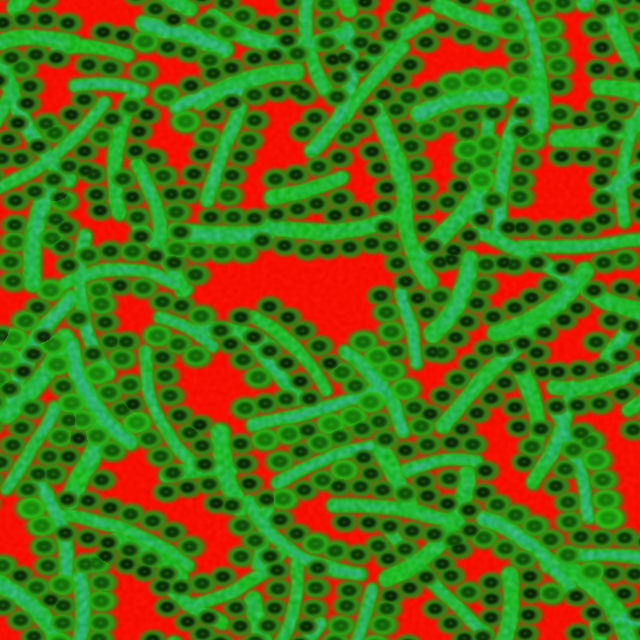
Give the GLSL for this pattern, as a Shadertoy shader.

```glsl
const float CELLS = 9.0;                        // rods per canvas side
const vec2 ROD_REACH = vec2(0.045, 0.115);      // half length, min and max
const vec2 ROD_RADIUS = vec2(0.009, 0.0145);
const vec2 ROD_BEND = vec2(0.8, 6.0);           // curvature, min and max
const float ROD_WOBBLE = 0.005;
const vec2 BEAD_SIZE = vec2(0.0182, 0.0138);    // half axes
const vec2 BEAD_SPACING = vec2(0.029, 0.035);   // upright rod, level rod
const vec2 BEAD_OFFSET = vec2(0.031, 0.027);    // row to rod axis
const float BEAD_JITTER = 0.005;
const float ROW_OVERHANG = 0.012;
const float BAND = 0.046;                       // strip a rod keeps for its own beads
const float SOFTNESS = 0.003;
const float FRINGE = 0.008;

const vec3 RED = vec3(0.97, 0.06, 0.01);
const vec3 OLIVE = vec3(0.40, 0.42, 0.07);
const vec3 LEAF = vec3(0.12, 0.73, 0.12);
const vec3 TEAL = vec3(0.18, 0.70, 0.44);
const vec3 DARK_CORE = vec3(0.04, 0.15, 0.02);
const vec3 DARK_RING = vec3(0.18, 0.49, 0.07);
const vec3 LIGHT_CORE = vec3(0.10, 0.58, 0.05);
const vec3 LIGHT_RING = vec3(0.14, 0.76, 0.08);

struct Rod { vec2 mid; float angle, bend, reach, radius, rank, tone, level; };

vec3 hash3(ivec3 key) {
    uvec3 v = uvec3(key) * 1664525u + 1013904223u;
    v.x += v.y * v.z; v.y += v.z * v.x; v.z += v.x * v.y;
    v ^= v >> 16u;
    v.x += v.y * v.z; v.y += v.z * v.x; v.z += v.x * v.y;
    return vec3(v >> 16u) / 65535.0;
}

float cornerSlope(ivec2 corner, vec2 offset) {
    return dot(hash3(ivec3(corner, 7)).xy * 2.0 - 1.0, offset);
}

float gradientNoise(vec2 p) {
    ivec2 i = ivec2(floor(p));
    vec2 f = fract(p), u = f * f * (3.0 - 2.0 * f);
    float low = mix(cornerSlope(i, f), cornerSlope(i + ivec2(1, 0), f - vec2(1, 0)), u.x);
    float high = mix(cornerSlope(i + ivec2(0, 1), f - vec2(0, 1)),
                     cornerSlope(i + ivec2(1, 1), f - vec2(1, 1)), u.x);
    return mix(low, high, u.y);
}

Rod rodInCell(ivec2 cell) {
    vec3 a = hash3(ivec3(cell, 1)), b = hash3(ivec3(cell, 2)), c = hash3(ivec3(cell, 3));
    float angle = (a.z - 0.5) * 3.0;
    float bend = mix(ROD_BEND.x, ROD_BEND.y, b.x) * (b.y < 0.5 ? -1.0 : 1.0);
    return Rod((vec2(cell) + mix(vec2(0.1), vec2(0.9), a.xy)) / CELLS, angle, bend,
               mix(ROD_REACH.x, ROD_REACH.y, b.z), mix(ROD_RADIUS.x, ROD_RADIUS.y, c.x),
               c.y, c.z, abs(cos(angle)));
}

// Canvas point to (along, across) of the arc, and back
vec2 toRod(Rod r, vec2 p) {
    float c = cos(r.angle), s = sin(r.angle);
    p -= r.mid;
    p = vec2(c * p.x + s * p.y, c * p.y - s * p.x);
    vec2 q = vec2(r.bend * p.x, 1.0 - r.bend * p.y);
    return vec2(atan(q.x, q.y), 1.0 - length(q)) / r.bend;
}

vec2 fromRod(Rod r, vec2 axis) {
    float c = cos(r.angle), s = sin(r.angle), turn = r.bend * axis.x;
    float radius = 1.0 - r.bend * axis.y;
    vec2 p = vec2(radius * sin(turn), 1.0 - radius * cos(turn)) / r.bend;
    return r.mid + vec2(c * p.x - s * p.y, s * p.x + c * p.y);
}

// True where a rod of higher rank claims the place
bool claimed(vec2 p, float rank) {
    ivec2 home = ivec2(floor(p * CELLS));
    for (int y = -2; y <= 2; y++)
    for (int x = -2; x <= 2; x++) {
        Rod r = rodInCell(home + ivec2(x, y));
        if (r.rank <= rank) continue;
        vec2 axis = abs(toRod(r, p));
        if (axis.x < r.reach + ROW_OVERHANG && axis.y < BAND) return true;
    }
    return false;
}

void mainImage(out vec4 fragColor, in vec2 fragCoord) {
    vec2 p = fragCoord / iResolution.y;
    float coarse = gradientNoise(p * 22.0), fine = gradientNoise(p * 110.0);
    ivec2 home = ivec2(floor(p * CELLS));
    float rodDist = 1.0, rodCore = 0.0, rodTone = 0.0, beadQ = 9.0, beadTone = 0.0;

    for (int y = -2; y <= 2; y++)
    for (int x = -2; x <= 2; x++) {
        ivec2 cell = home + ivec2(x, y);
        Rod r = rodInCell(cell);
        vec2 axis = toRod(r, p);
        if (abs(axis.x) > r.reach + 0.05 || abs(axis.y) > 0.065) continue;

        // Rod body
        float across = axis.y + ROD_WOBBLE * coarse;
        float d = length(vec2(max(abs(axis.x) - r.reach, 0.0), across)) - r.radius;
        if (d < rodDist) { rodDist = d; rodCore = -d / r.radius; rodTone = r.tone; }

        // Bead row on this side of the rod
        float side = axis.y < 0.0 ? -1.0 : 1.0;
        float offset = side * mix(BEAD_OFFSET.x, BEAD_OFFSET.y, r.level);
        float pitch = mix(BEAD_SPACING.x, BEAD_SPACING.y, r.level) / (1.0 - r.bend * offset);
        float phase = fract(r.tone * 5.0 + side * 0.23);
        for (int n = -1; n <= 1; n++) {
            float index = floor(axis.x / pitch - phase + 0.5) + float(n);
            float along = (index + phase) * pitch;
            if (abs(along) > r.reach + ROW_OVERHANG) continue;
            vec3 h = hash3(ivec3(cell.x * 64 + cell.y, int(index), 5 + int(side)));
            vec2 center = fromRod(r, vec2(along, offset)) + BEAD_JITTER * (h.xy - 0.5);
            float tone = clamp(0.6 * r.tone + 0.6 * h.z - 0.2, 0.0, 1.0);
            tone *= tone;
            float q = length((p - center) / (BEAD_SIZE * mix(0.93, 1.22, tone)));
            if (q < min(beadQ, 1.8) && !claimed(center, r.rank)) { beadQ = q; beadTone = tone; }
        }
    }

    // Ground with an olive fringe
    float beadDist = (beadQ - 1.0) * BEAD_SIZE.y;
    vec3 color = RED + 0.04 * fine;
    color = mix(OLIVE, color, smoothstep(0.0, FRINGE, min(beadDist, rodDist)));

    // Rods: leaf green flanks, teal along the axis
    float teal = smoothstep(0.05, 0.75, rodCore) * (0.25 + 0.75 * rodTone + 0.9 * coarse);
    vec3 rodColor = mix(LEAF, TEAL, clamp(teal + 0.25 * fine, 0.0, 1.0)) + 0.10 * fine;
    color = mix(color, rodColor, smoothstep(SOFTNESS, -SOFTNESS, rodDist));

    // Beads: dark core with a faint speck, lighter ring
    vec3 core = mix(DARK_CORE, LIGHT_CORE, beadTone);
    vec3 ring = mix(DARK_RING, LIGHT_RING, beadTone);
    vec3 beadColor = mix(core, ring, smoothstep(0.38, 0.88, beadQ));
    beadColor = mix(beadColor, ring, 0.35 * smoothstep(0.3, 0.0, beadQ));
    color = mix(color, beadColor, smoothstep(SOFTNESS, -SOFTNESS, beadDist));

    fragColor = vec4(clamp(color, 0.0, 1.0), 1.0);
}
```
